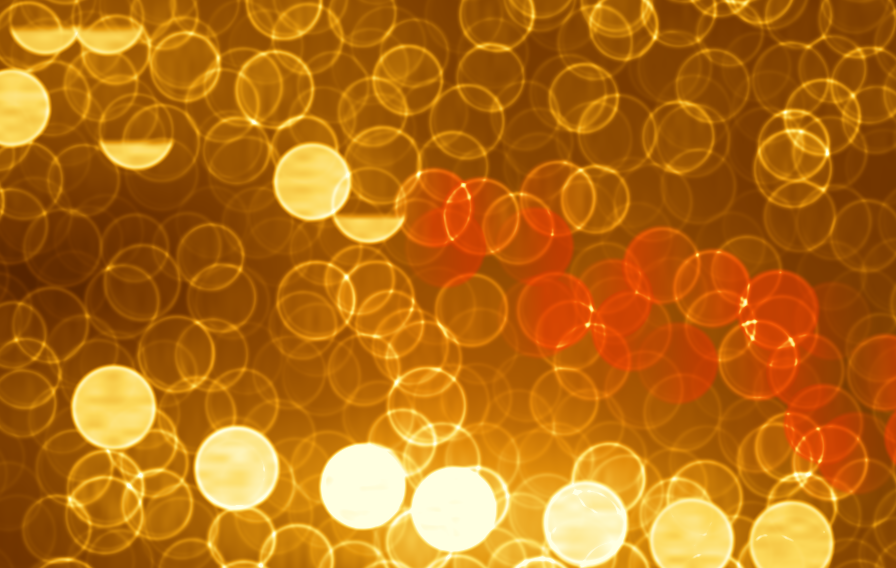
Write a Shadertoy shader that draws this background.

```glsl
// Golden bokeh: overlapping translucent light discs with a glowing row along the bottom.

// Palette from shadow to highlight
const vec3 DEEP   = vec3(0.27, 0.10, 0.00);
const vec3 BROWN  = vec3(0.45, 0.21, 0.00);
const vec3 OCHRE  = vec3(0.62, 0.35, 0.01);
const vec3 GOLD   = vec3(0.89, 0.59, 0.05);
const vec3 STRAW  = vec3(0.99, 0.85, 0.35);
const vec3 CREAM  = vec3(1.00, 1.00, 0.88);
const vec3 ORANGE = vec3(0.81, 0.41, 0.01);
const vec3 RED    = vec3(0.88, 0.25, 0.01);

// Sizes are fractions of the canvas height
const float CELL    = 0.138;
const float RADIUS  = 0.067;
const float SOFT    = 0.005;
const float JITTER  = 0.45;
const float FILL    = 0.065;
const float RIM     = 0.11;
const float AMBIENT = 0.17;
const int   LAYERS  = 3;

vec2 hash22(vec2 p) {
    vec3 q = fract(p.xyx * vec3(0.1031, 0.1030, 0.0973));
    q += dot(q, q.yzx + 33.33);
    return fract((q.xx + q.yz) * q.zy);
}

float noise(vec2 p) {
    vec2 i = floor(p), f = fract(p);
    f = f * f * (3.0 - 2.0 * f);
    float low  = mix(hash22(i).x, hash22(i + vec2(1, 0)).x, f.x);
    float high = mix(hash22(i + vec2(0, 1)).x, hash22(i + vec2(1, 1)).x, f.x);
    return mix(low, high, f.y);
}

// Soft elliptical glow, 1 at its centre
float glow(vec2 p, vec2 centre, vec2 size) {
    vec2 d = (p - centre) / size;
    return exp(-dot(d, d));
}

float disc(float d, float r) { return 1.0 - smoothstep(r - SOFT, r + SOFT, d); }

float ring(float d, float r) {
    float x = (d - r) / 0.0038;
    return exp(-x * x);
}

vec3 ramp(float light) {
    float t = clamp(light, 0.0, 1.0) * 5.0;
    vec3 c = mix(DEEP, BROWN, clamp(t, 0.0, 1.0));
    c = mix(c, OCHRE, clamp(t - 1.0, 0.0, 1.0));
    c = mix(c, GOLD,  clamp(t - 2.0, 0.0, 1.0));
    c = mix(c, STRAW, clamp(t - 3.0, 0.0, 1.0));
    return mix(c, CREAM, clamp(t - 4.0, 0.0, 1.0));
}

// Distance to the diagonal band that holds the red lights
float redBand(vec2 p) {
    vec2 a = vec2(0.83, 0.59), b = vec2(1.58, 0.27) - a;
    p -= a;
    return length(p - b * clamp(dot(p, b) / dot(b, b), 0.0, 1.0));
}

// Staggered, jittered discs; x adds light, y adds red
vec2 discField(vec2 p, float layer) {
    vec2 sum = vec2(0.0), q = p / CELL + layer * vec2(7.37, 3.61);
    for (int j = -1; j <= 1; j++)
    for (int i = -1; i <= 1; i++) {
        float row = floor(q.y) + float(j);
        float stagger = 0.5 * mod(row, 2.0);
        vec2 id = vec2(floor(q.x - stagger) + float(i), row);
        vec2 rnd = hash22(id + 40.0 + layer * 61.0);
        vec2 look = hash22(id + 90.0 + layer * 37.0);
        vec2 centre = id + vec2(0.5 + stagger, 0.5) + (rnd - 0.5) * JITTER;
        vec2 local = (q - centre) * CELL;
        float d = length(local), r = RADIUS * (0.92 + 0.16 * look.y);
        float inside = disc(d, r), power = 0.25 + 1.25 * look.x * look.x;
        float grain = 0.65 + 0.7 * noise(local * vec2(75.0, 28.0) + id * 9.0);
        float rims = ring(d, r - 0.005) + 0.4 * ring(length(local - 0.004), r * 0.88);
        sum.x += power * (FILL * inside * grain + RIM * rims);
        float band = 1.0 - smoothstep(0.06, 0.15, redBand(p - local));
        float side = smoothstep(-r, r, local.x * (rnd.x > 0.5 ? 1.0 : -1.0));
        sum.y += inside * band * step(0.6, look.y) * (0.15 + 0.7 * side);
    }
    return sum;
}

// One strong light; cut = 1 leaves only its lower crescent lit
void addLamp(inout float light, vec2 p, vec2 centre, float r, float level, float cut) {
    vec2 local = p - centre;
    float d = length(local);
    float lit = mix(1.0, smoothstep(-0.010, -0.030, local.y), cut);
    float grain = 0.12 * (noise(local * vec2(30.0, 70.0) + centre * 50.0) - 0.5);
    light += 0.07 * level * exp(-d * d / (r * r * 4.0));
    light = mix(light, max(light, level + grain), 0.94 * disc(d, r) * lit);
    light += 0.10 * ring(d, r - 0.005);
}

void mainImage(out vec4 fragColor, in vec2 fragCoord) {
    vec2 p = fragCoord / iResolution.y;

    // Broad illumination
    float light = AMBIENT + 0.10 * (noise(p * 3.5 + 4.0) - 0.5);
    light += 0.34 * glow(p, vec2(0.85, 0.10), vec2(0.58, 0.24));
    light += 0.13 * glow(p, vec2(0.80, 0.48), vec2(0.48, 0.30));
    light += 0.10 * glow(p, vec2(0.60, 0.95), vec2(0.60, 0.20));
    light -= 0.13 * glow(p, vec2(0.08, 0.50), vec2(0.30, 0.17));

    // Translucent discs
    float red = 0.0;
    for (int k = 0; k < LAYERS; k++) {
        vec2 field = discField(p, float(k));
        light += field.x * (0.75 + 0.8 * light);
        red += field.y;
    }

    // Upper left: full lamps paired with crescents, then two more at the top
    for (int k = 0; k < 4; k++) {
        float pair = float(k / 2), odd = float(k % 2);
        vec2 c = vec2(0.02 + 0.53 * pair + odd * (0.22 - 0.12 * pair), 0.81 - 0.13 * pair - 0.04 * odd);
        addLamp(light, p, c, 0.069, 0.80, odd);
    }
    for (int k = 0; k < 2; k++)
        addLamp(light, p, vec2(0.08 + 0.11 * float(k), 0.97), 0.067, 0.76, 1.0);

    // Bright row sagging along the bottom
    for (int k = 0; k < 7; k++) {
        float n = float(k);
        vec2 c = vec2(0.22 + 0.199 * n, 0.06 + 0.20 * exp(-0.55 * n));
        c += (hash22(vec2(n, 5.0)) - 0.5) * 0.05;
        addLamp(light, p, c, 0.075, 0.80 + 0.26 * exp(-pow((n - 2.6) / 1.6, 2.0)), 0.0);
    }

    // Colour, with orange warmth and red lights kept out of the highlights
    vec3 col = ramp(light);
    float shade = 1.0 - smoothstep(0.60, 0.85, light);
    float warm = 0.65 * glow(p, vec2(1.02, 0.42), vec2(0.55, 0.24));
    col = mix(col, ORANGE * (0.55 + 0.9 * light), warm * shade);
    col = mix(col, RED * (0.75 + 0.5 * light), min(red, 0.8) * shade);
    fragColor = vec4(clamp(col, 0.0, 1.0), 1.0);
}
```
